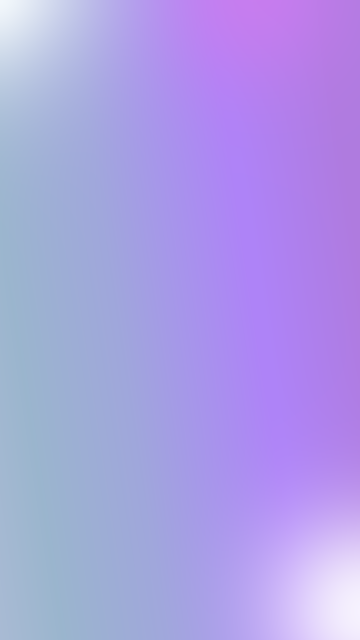
Reproduce this background procedurally as a Shadertoy shader.

```glsl
// Blends to the next colour stop between two positions on the ramp.
vec3 blendStop(vec3 base, vec3 next, float from, float to, float t) {
    return mix(base, next, clamp((t - from) / (to - from), 0.0, 1.0));
}

// Soft elliptical light; a higher power gives a flatter core.
float glow(vec2 uv, vec2 center, vec2 radius, float power) {
    vec2 d = pow(abs(uv - center) / radius, vec2(power));
    return exp(-d.x - d.y);
}

// Cool-to-violet ramp along the slanted axis.
vec3 slantedRamp(float t) {
    const vec3 mist = vec3(0.66, 0.73, 0.83);
    const vec3 teal = vec3(0.605, 0.71, 0.805);
    const vec3 periwinkle = vec3(0.625, 0.652, 0.86);
    const vec3 lavender = vec3(0.65, 0.59, 0.915);
    const vec3 violet = vec3(0.682, 0.513, 0.968);
    const vec3 plum = vec3(0.685, 0.482, 0.875);

    vec3 color = blendStop(mist, teal, -0.13, 0.04, t);
    color = blendStop(color, periwinkle, 0.04, 0.33, t);
    color = blendStop(color, lavender, 0.33, 0.50, t);
    color = blendStop(color, violet, 0.50, 0.71, t);
    return blendStop(color, plum, 0.74, 1.02, t);
}

void mainImage(out vec4 fragColor, in vec2 fragCoord) {
    const vec3 orchid = vec3(0.785, 0.485, 0.935);
    const vec3 frost = vec3(0.95, 0.97, 0.985);
    const vec3 pearl = vec3(0.965, 0.95, 0.995);

    vec2 uv = fragCoord / iResolution.xy;
    float slant = 0.27;
    vec3 color = slantedRamp(uv.x + slant * (uv.y - 0.5));

    // Warm light at the upper edge, then pale light in two corners.
    color = mix(color, orchid, 0.95 * glow(uv, vec2(0.71, 1.02), vec2(0.25, 0.15), 2.0));
    color = mix(color, frost, glow(uv, vec2(0.0, 1.0), vec2(0.23, 0.13), 1.5));
    color = mix(color, pearl, glow(uv, vec2(1.02, 0.045), vec2(0.275, 0.15), 2.1));

    fragColor = vec4(color, 1.0);
}
```
